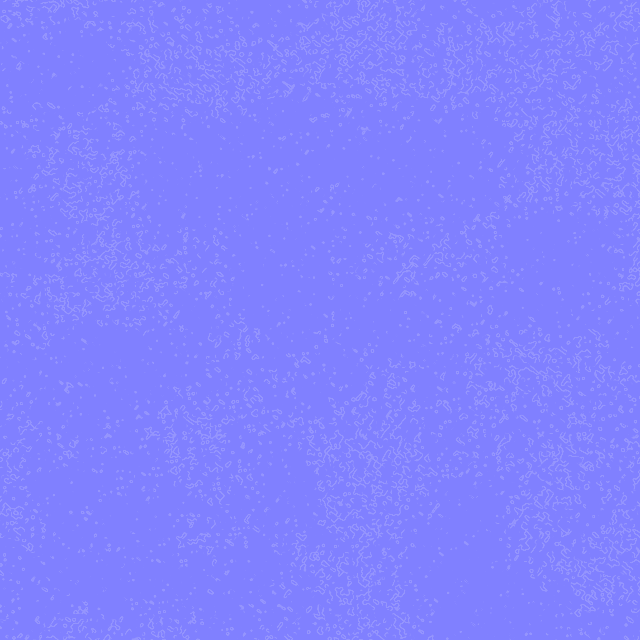
This texture map is drawn by a three.js fragment shader. Its source:

```glsl
// Flat normal map with patchy clusters of tiny raised squiggles and rings
varying vec2 vUv;

float hash(vec2 p) {
  return fract(sin(dot(p, vec2(127.1, 311.7))) * 43758.5453);
}

float valueNoise(vec2 p) {
  vec2 cell = floor(p);
  vec2 f = fract(p);
  f = f * f * (3.0 - 2.0 * f);
  return mix(mix(hash(cell), hash(cell + vec2(1.0, 0.0)), f.x),
             mix(hash(cell + vec2(0.0, 1.0)), hash(cell + vec2(1.0, 1.0)), f.x), f.y);
}

// Broad, ragged patches
float patches(vec2 p) {
  float sum = 0.0;
  float amplitude = 0.5;
  for (int i = 0; i < 5; i++) {
    sum += amplitude * valueNoise(p);
    p = mat2(1.6, 1.2, -1.2, 1.6) * p + 17.3;
    amplitude *= 0.6;
  }
  return sum / 1.153;
}

// Fine grain that the outlines are traced from, turned off the axes
float grain(vec2 uv) {
  return valueNoise(mat2(0.8, 0.6, -0.6, 0.8) * uv * 190.0 + 31.0);
}

void main() {
  // Grain rises above the level often inside patches, rarely outside
  float density = smoothstep(0.34, 0.72, patches(vUv * 6.5 + 9.2));
  float level = mix(0.97, 0.54, density);

  // Distance to the contour, from the local slope of the grain
  vec2 e = vec2(0.0004, 0.0);
  vec2 slope = vec2(grain(vUv + e.xy) - grain(vUv - e.xy),
                    grain(vUv + e.yx) - grain(vUv - e.yx)) / (2.0 * e.x);
  float dist = abs(grain(vUv) - level) / max(length(slope), 25.0);
  float outline = 1.0 - smoothstep(0.0006, 0.0017, dist);

  // Gaps break the outlines into short arcs
  outline *= smoothstep(0.32, 0.46, valueNoise(vUv * 135.0 + 77.0));

  vec3 flatBlue = vec3(0.5, 0.5, 1.0);
  vec3 raisedBlue = vec3(0.585, 0.585, 0.993);
  gl_FragColor = vec4(mix(flatBlue, raisedBlue, outline), 1.0);
}
```
